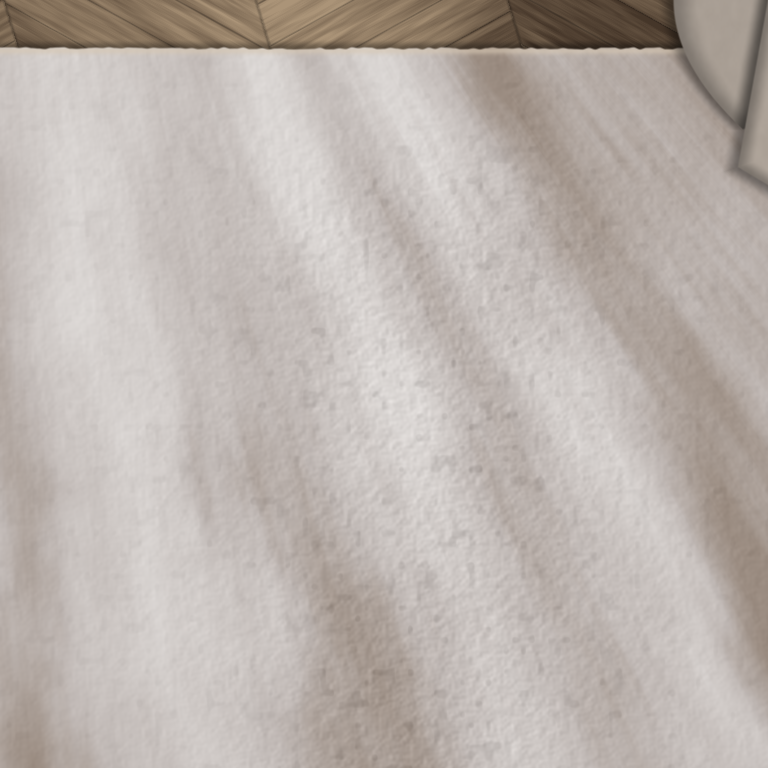
Reproduce this texture procedurally as a three.js fragment shader.

```glsl
#define RUG_TOP 0.063
#define GRAIN_SCALE 105.0
#define GRAIN_DEPTH 0.13
#define VANISH vec2(-0.04, -0.9)
#define EDGE_SOFT 0.0018
#define RUG_LIGHT vec3(0.855, 0.838, 0.828)
#define RUG_MID vec3(0.752, 0.722, 0.708)
#define RUG_DARK vec3(0.605, 0.548, 0.505)
#define WOOD_LIGHT vec3(0.67, 0.58, 0.47)
#define WOOD_DARK vec3(0.27, 0.21, 0.16)
#define FABRIC vec3(0.66, 0.62, 0.58)

varying vec2 vUv;

float hash(vec2 p) {
  vec3 q = fract(p.xyx * 0.1031);
  q += dot(q, q.yzx + 33.33);
  return fract((q.x + q.y) * q.z);
}

float noise(vec2 p) {
  vec2 i = floor(p), f = fract(p);
  f = f * f * (3.0 - 2.0 * f);
  vec2 e = vec2(0.0, 1.0);
  return mix(mix(hash(i), hash(i + e.yx), f.x),
             mix(hash(i + e), hash(i + e.yy), f.x), f.y);
}

float fbm(vec2 p) {
  float sum = 0.0, amp = 0.53;
  for (int i = 0; i < 4; i++) {
    sum += amp * noise(p);
    p = p * 2.03 + 17.3;
    amp *= 0.5;
  }
  return sum;
}

float inside(float d) { return smoothstep(-EDGE_SOFT, EDGE_SOFT, d); }

float band(float x, float centre, float width) {
  float d = (x - centre) / width;
  return exp(-d * d);
}

float pileHeight(vec2 p) {
  return 0.65 * noise(p * GRAIN_SCALE) + 0.35 * noise(p * GRAIN_SCALE * 2.1 + 9.0);
}

// Washed streaks fanning out from a vanishing point above the canvas
float rugTone(vec2 p) {
  float s = (p.x - VANISH.x) / (p.y - VANISH.y);
  float wisps = fbm(vec2(s * 15.0, p.y * 4.0) + 3.7);
  float clouds = fbm(p * vec2(6.0, 5.0) + 21.0);
  float threads = fbm(vec2(s * 85.0, p.y * 5.0));
  s += 0.055 * (fbm(vec2(s * 11.0, p.y * 6.0) + 40.0) - 0.5);

  float tone = mix(0.70, 0.50, p.y);
  tone += 0.30 * band(s, 0.150, 0.055);
  tone += mix(0.42, 0.16, p.y) * band(s, 0.390, 0.035);
  tone += 0.28 * band(s, 0.540, 0.040);
  tone -= mix(0.10, 0.38, p.y) * band(s, 0.285, 0.048);
  tone -= 0.34 * band(s, 0.045, 0.022) * smoothstep(0.25, 0.5, p.y);
  tone -= 0.25 * band(s, 0.195, 0.012) * band(p.y, 0.60, 0.16);
  tone -= 0.16 * band(s, 0.455, 0.030);

  float right = s + 0.1 * p.y;
  tone -= 0.32 * smoothstep(0.62, 0.69, right) + 0.24 * band(right, 0.70, 0.045);
  return tone + 0.50 * (wisps - 0.5) + 0.38 * (clouds - 0.5) + 0.22 * (threads - 0.5);
}

vec3 rug(vec2 p) {
  float tone = rugTone(p);
  vec3 col = mix(RUG_DARK, RUG_MID, clamp(tone * 2.0, 0.0, 1.0));
  col = mix(col, RUG_LIGHT, clamp(tone * 2.0 - 1.0, 0.0, 1.0));

  // Embossed pile with small pits, strongest through the middle
  float rough = mix(0.3, 1.0, band(p.x, 0.58, 0.27) * smoothstep(0.05, 0.35, p.y));
  float relief = pileHeight(p) - pileHeight(p + vec2(0.003, 0.002));
  float pits = smoothstep(0.70, 0.95, noise(p * vec2(88.0, 72.0) + 5.0));
  float weave = noise(p * vec2(230.0, 45.0)) - 0.5;
  col += rough * (GRAIN_DEPTH * relief - 0.055 * pits) + 0.016 * weave;

  // Pale bound edge
  return mix(col, vec3(0.84, 0.78, 0.70), 0.6 * band(p.y, RUG_TOP + 0.003, 0.005));
}

// Chevron planks
vec3 wood(vec2 p) {
  float u = (p.x - 0.3 * p.y - 0.005) / 0.328;
  float column = floor(u);
  float lean = mod(column, 2.0) < 0.5 ? -1.8 : 1.8;
  float plank = (p.x + lean * p.y) / 0.115;
  float shade = hash(vec2(floor(plank), column) + 7.0);
  float figure = fbm(vec2(plank * 9.0, p.x * 14.0));
  float light = 0.32 + 0.38 * band(p.x, 0.40, 0.18) - 0.3 * smoothstep(0.5, 0.85, p.x);
  vec3 col = mix(WOOD_DARK, WOOD_LIGHT,
                 clamp(light + 0.35 * shade + 0.7 * (figure - 0.5), 0.0, 1.0));
  float gap = min(0.5 - abs(fract(plank) - 0.5), 3.0 * (0.5 - abs(fract(u) - 0.5)));
  col *= mix(0.78, 1.0, smoothstep(0.0, 0.035, gap));
  return col * (1.0 - 0.35 * smoothstep(RUG_TOP - 0.012, RUG_TOP, p.y));
}

// Two hanging folds of upholstery with contact shadows
vec3 upholstery(vec3 col, vec2 p) {
  float drop = p.y / 0.168;
  float front = min(p.x - 0.877 - 0.09 * drop * drop, 0.168 - p.y);
  float fold = min(p.x - 1.0 + 0.18 * p.y, 0.22 + 0.6 * (p.x - 0.965) - p.y);
  float cloth = 0.03 * (fbm(p * vec2(90.0, 60.0)) - 0.5);
  col *= 1.0 - 0.38 * smoothstep(-0.022, 0.0, max(front, fold));
  vec3 frontCol = FABRIC * mix(0.76, 1.0, smoothstep(0.0, 0.035, front));
  frontCol *= 1.0 - 0.5 * smoothstep(-0.022, 0.0, fold);
  col = mix(col, frontCol + cloth, inside(front));
  vec3 foldCol = FABRIC * mix(0.74, 1.02, smoothstep(0.0, 0.022, fold));
  return mix(col, foldCol + cloth, inside(fold));
}

void main() {
  vec2 p = vec2(vUv.x, 1.0 - vUv.y);
  float fringe = 0.003 * (noise(vec2(p.x * 120.0, 2.0)) - 0.5);
  vec3 col = mix(wood(p), rug(p), inside(p.y - RUG_TOP + fringe));
  gl_FragColor = vec4(upholstery(col, p), 1.0);
}
```
